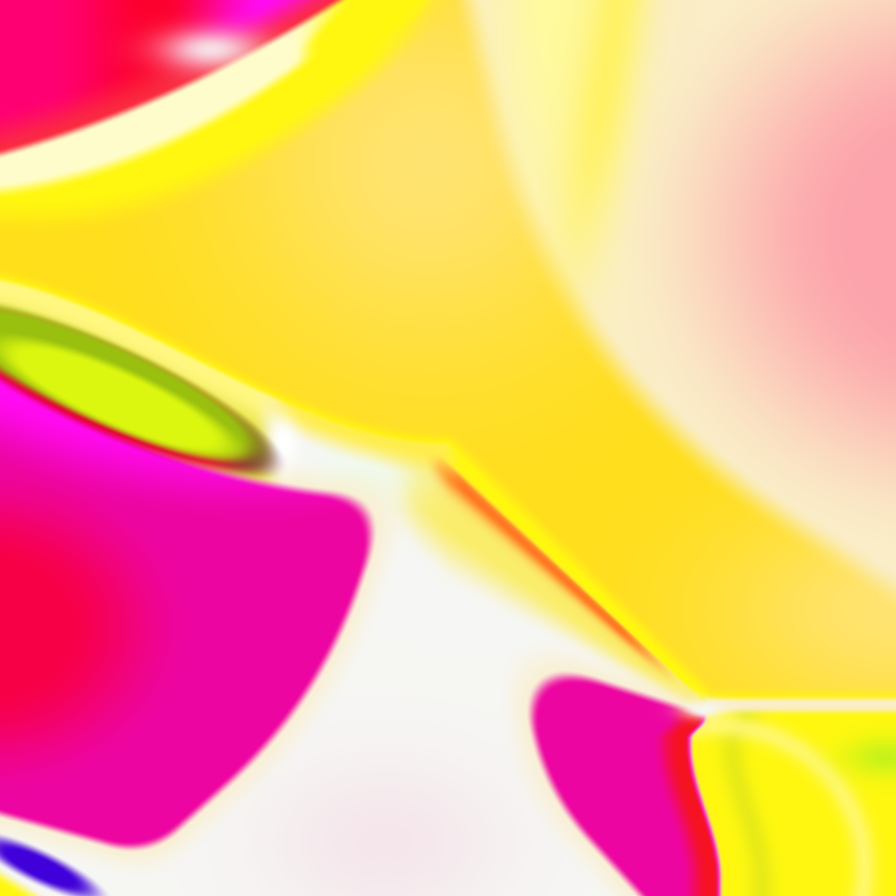
This background is drawn by a WebGL 2 fragment shader. Its source:

```glsl
#version 300 es
precision highp float;
// Draws a glossy liquid abstract: gold sheet, pink glow, magenta pools and a green lens.

#define EDGE 0.006
#define HALO 0.035
#define GOLD vec3(1, 0.87, 0.1)
#define PALE_GOLD vec3(1, 0.89, 0.44)
#define YELLOW vec3(1, 0.97, 0.06)
#define LEMON vec3(1, 0.97, 0.5)
#define CREAM vec3(0.98, 0.93, 0.78)
#define WHITE vec3(0.965, 0.965, 0.955)
#define PINK vec3(0.99, 0.64, 0.67)
#define MAGENTA vec3(0.93, 0.02, 0.63)
#define VIOLET vec3(1, 0.04, 0.95)
#define RED vec3(0.97, 0, 0.27)

uniform vec2 u_resolution;
out vec4 fragColor;

float smin(float a, float b, float k) {
  float h = max(k - abs(a - b), 0.0) / k;
  return min(a, b) - h * h * k * 0.25;
}

// Colour laid where the signed distance d is positive.
vec3 fill(vec3 base, vec3 tint, float d, float soft) {
  return mix(base, tint, smoothstep(-soft, soft, d));
}

// Gaussian ridge and spot.
float ridge(float x, float width) { return exp(-x * x / (width * width)); }
float spot(vec2 p, vec2 c, vec2 size) { return ridge(length((p - c) / size), 1.0); }

// Tilted ellipse, positive inside.
float oval(vec2 p, vec2 centre, vec2 radii, float angle) {
  float c = cos(angle), s = sin(angle);
  vec2 q = mat2(c, -s, s, c) * (p - centre);
  return (1.0 - length(q / radii)) * radii.y;
}

// White floor with a yellow facet and orange fold.
vec3 floorColor(vec2 p, float fold) {
  float t = clamp((p.x - 0.5) / 0.29, 0.0, 1.0);
  vec3 col = mix(WHITE, vec3(0.96, 0.9, 0.92), spot(p, vec2(0.43, 0.06), vec2(0.13, 0.09)));
  float width = mix(0.115, 0.02, t);
  float facet = 1.0 - smoothstep(width * 0.55, width, fold);
  col = mix(col, vec3(0.98, 0.93, 0.42), facet * smoothstep(0.41, 0.47, p.x));
  col = mix(col, vec3(0.94, 0.98, 0.93), spot(p, vec2(0.41, 0.467), vec2(0.06, 0.035)));
  float mid = mix(0.024, 0.009, t), start = smoothstep(0.47, 0.505, p.x);
  float orange = ridge(fold - mid, mid * 0.5) * start * (1.0 - smoothstep(0.65, 0.9, t));
  col = mix(col, vec3(1, 0.47, 0.13), orange);
  return mix(col, YELLOW, start * (1.0 - smoothstep(mid * 0.5, mid * 0.8, fold)));
}

// Left pool with the lens on its upper rim.
vec3 leftPool(vec3 col, vec2 p, float depth) {
  float top = (0.59 - 0.66 * p.x + 0.75 * p.x * p.x - p.y) * 0.88;
  float right = dot(p - vec2(0.414, 0.388), vec2(-0.949, 0.315));
  float lower = dot(p - vec2(0.358, 0.219), vec2(-0.669, 0.744));
  float bottom = p.y - 0.092 + 0.28 * p.x;
  float pool = smin(smin(top, right, 0.07), smin(lower, bottom, 0.04), 0.07);
  vec3 body = mix(VIOLET, MAGENTA, smoothstep(0.02, 0.1, top + 0.2 * p.x));
  float core = length((p - vec2(-0.02, 0.3)) / vec2(0.24, 0.19));
  body = mix(RED, body, smoothstep(0.35, 1.0, core));
  col = mix(col, CREAM, 0.7 * smoothstep(-HALO, 0.0, pool));
  // lemon shelf under the sheet
  float shelf = smoothstep(-0.01, 0.01, -top) * (1.0 - smoothstep(0.28, 0.32, p.x));
  col = mix(col, mix(LEMON, vec3(0.87, 0.85, 0.2), smoothstep(0.01, 0.06, depth)), shelf);
  float strip = smoothstep(0.28, 0.33, p.x) * (1.0 - smoothstep(0.49, 0.52, p.x));
  col = mix(col, vec3(1, 0.93, 0.3), strip * (1.0 - smoothstep(0.005, 0.04, depth)));
  col = mix(col, vec3(1), spot(p, vec2(0.316, 0.505), vec2(0.016, 0.028)));
  col = fill(col, body, pool, EDGE);
  // green lens with a dark rim
  vec3 rim = mix(vec3(0.9, 0, 0.2), vec3(0.35, 0, 0.27), smoothstep(0.23, 0.3, p.x));
  col = fill(col, rim, oval(p, vec2(0.118, 0.566), vec2(0.198, 0.046), -0.42), EDGE);
  col = fill(col, vec3(0.6, 0.75, 0.06), oval(p, vec2(0.115, 0.574), vec2(0.192, 0.043), -0.42), EDGE);
  return fill(col, vec3(0.86, 0.97, 0.06), oval(p, vec2(0.13, 0.556), vec2(0.14, 0.031), -0.42), EDGE);
}

// Small pool and yellow fan.
vec3 rightPool(vec3 col, vec2 p) {
  float side = 0.805 - 0.033 * smoothstep(0.02, 0.17, p.y) + 0.016 * smoothstep(0.175, 0.198, p.y) - p.x;
  float lower = dot(p - vec2(0.599, 0.128), vec2(0.738, 0.675));
  float top = 0.249 - 0.32 * (p.x - 0.638) - p.y;
  float pool = min(smin(smin(p.x - 0.59, lower, 0.07), top, 0.08), side);
  col = mix(col, CREAM, 0.7 * smoothstep(-HALO, 0.0, pool));
  vec3 body = mix(vec3(0.96, 0.07, 0.13), MAGENTA, smoothstep(0.015, 0.045, side));
  col = fill(col, mix(VIOLET, body, smoothstep(0.0, 0.008, side)), pool, EDGE);
  vec3 fan = mix(YELLOW, vec3(0.87, 0.9, 0.1), 0.7 * ridge(side + 0.045, 0.015));
  float curl = length((p - vec2(0.8, 0.03)) / vec2(0.165, 0.16)) - 1.0;
  fan = mix(fan, LEMON, 0.8 * ridge(curl, 0.08));
  fan = mix(fan, vec3(0.78, 0.95, 0.1), spot(p, vec2(0.99, 0.155), vec2(0.045, 0.022)));
  fan = fill(fan, CREAM, p.y - 0.206, EDGE);
  return fill(col, fan, -side, 0.003);
}

// Gold sheet with a cream and pink slope.
vec3 sheetColor(vec2 p) {
  float pale = spot(p, vec2(0.48, 0.82), vec2(0.22)) + spot(p, vec2(1, 0.32), vec2(0.2, 0.12));
  vec3 col = mix(GOLD, PALE_GOLD, min(pale, 1.0));
  float steep = dot(p - vec2(0.514, 1), vec2(0.97, 0.24));
  float slope = smin(steep, dot(p - vec2(0.755, 0.492), vec2(0.551, 0.835)), 0.2);
  vec3 silk = mix(CREAM, vec3(1, 0.98, 0.62), spot(p, vec2(0.62, 1), vec2(0.07, 0.28)));
  float streak = ridge(p.x - 0.53 - 0.16 * p.y, 0.035) * smoothstep(0.58, 0.9, p.y);
  silk = mix(silk, vec3(1, 0.95, 0.4), streak);
  float reach = length((p - vec2(1.08, 0.74)) / vec2(0.4, 0.37));
  return fill(col, mix(PINK, silk, smoothstep(0.3, 1.0, reach)), slope - 0.008, 0.02);
}

// Bands sweeping over the upper left.
vec3 upperBands(vec3 col, vec2 p) {
  float x = p.x, x2 = x * x;
  float glaze = smoothstep(-0.02, 0.025, p.y - 0.755 + 0.06 * x - 1.08 * x2);
  col = mix(col, YELLOW, glaze * (1.0 - smoothstep(0.4, 0.53, x)));
  float band = smoothstep(-0.008, 0.012, p.y - 0.785 - 0.12 * x - 0.9 * x2);
  col = mix(col, vec3(1, 0.99, 0.8), band * (1.0 - smoothstep(0.32, 0.4, x)));
  col = fill(col, YELLOW, oval(p, vec2(0.41, 0.975), vec2(0.075, 0.025), 0.5), EDGE);
  float d = p.y - 0.828 - 0.27 * x - 0.48 * x2;
  vec3 hot = mix(vec3(1, 0, 0.45), vec3(0.99, 0, 0.18), smoothstep(0.05, 0.17, x));
  hot = mix(hot, VIOLET, smoothstep(0.18, 0.3, x));
  hot = mix(vec3(0.98, 0.17, 0.25), hot, smoothstep(0.0, 0.05, d));
  hot = mix(hot, WHITE, 0.9 * spot(p, vec2(0.235, 0.945), vec2(0.055, 0.022)));
  return fill(col, hot, d, EDGE);
}

void main() {
  vec2 p = gl_FragCoord.xy / u_resolution;
  float fold = (0.9945 - 0.979 * p.x - p.y) * 0.715, bend = p.x - 0.325;
  float rim = p.y - 0.6875 - p.x * (2.1 * bend * bend - 0.43);
  float sheet = min(max(rim, -fold), p.y - 0.22);
  vec3 col = rightPool(leftPool(floorColor(p, fold), p, -sheet), p);
  // corner streak and blue sliver
  col = fill(col, YELLOW, 0.024 - 0.62 * p.x - p.y, 0.01);
  col = fill(col, vec3(0.25, 0, 0.85), oval(p, vec2(0.045, 0.032), vec2(0.065, 0.015), -0.45), EDGE);
  // gold sheet with a bright rim
  vec3 gold = mix(YELLOW, sheetColor(p), smoothstep(-0.005, 0.016, sheet));
  col = fill(col, upperBands(gold, p), sheet, 0.004);
  col = mix(col, WHITE, spot(p, vec2(0.785, 0.208), vec2(0.025, 0.01)));
  fragColor = vec4(col, 1);
}
```
